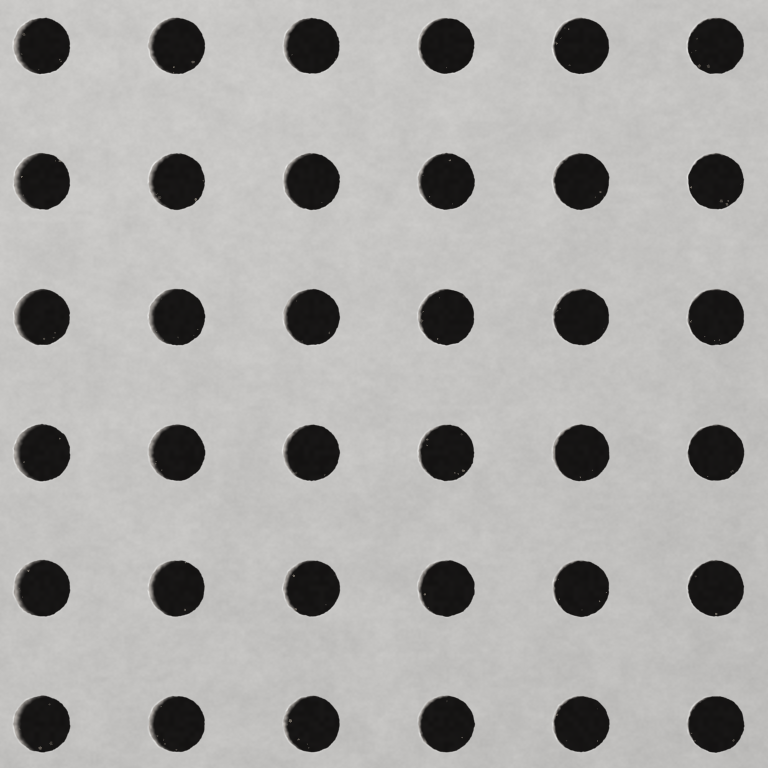
Write a three.js fragment shader that draws this texture.

```glsl
varying vec2 vUv;

float hash(vec2 p) {
  vec3 q = fract(vec3(p.xyx) * vec3(0.1031, 0.1030, 0.0973));
  q += dot(q, q.yzx + 33.33);
  return fract((q.x + q.y) * q.z);
}

float noise(vec2 p) {
  vec2 i = floor(p);
  vec2 f = fract(p);
  f = f * f * (3.0 - 2.0 * f);
  return mix(mix(hash(i), hash(i + vec2(1.0, 0.0)), f.x),
             mix(hash(i + vec2(0.0, 1.0)), hash(i + 1.0), f.x), f.y);
}

float fbm(vec2 p) {
  float sum = 0.0;
  float amplitude = 0.5;
  for (int i = 0; i < 4; i++) {
    sum += amplitude * noise(p);
    p = mat2(1.6, 1.2, -1.2, 1.6) * p + 7.3;
    amplitude *= 0.5;
  }
  return sum;
}

// Painted board: soft light falloff, mottling and fine fibres
vec3 boardColor(vec2 uv) {
  float light = 0.752 + 0.03 * uv.y - 0.02 * uv.x * uv.x;
  light += 0.045 * (fbm(uv * 24.0) - 0.47);
  light += 0.04 * (fbm(uv * vec2(95.0, 130.0) + 40.0) - 0.47);
  light += 0.014 * (noise(uv * 300.0) - 0.5);
  return light * vec3(1.01, 1.005, 0.995);
}

// Small pale chips caught just inside the rim
float chips(vec2 p, vec2 cell, float radius) {
  float cover = 0.0;
  for (int i = 0; i < 7; i++) {
    vec2 seed = cell * 13.7 + float(i) * vec2(5.1, 9.3);
    float angle = 2.2 + 3.6 * hash(seed);
    if (i > 4) angle = 6.2832 * hash(seed + 3.0);
    float reach = radius * mix(0.72, 0.98, hash(seed + 11.0));
    float size = mix(0.0006, 0.0021, pow(hash(seed + 23.0), 3.0));
    vec2 offset = p - reach * vec2(cos(angle), sin(angle));
    float blob = length(offset) + 0.0012 * (noise(p * 900.0 + seed) - 0.5);
    float visible = step(0.45, hash(seed + 31.0)) * mix(0.3, 0.9, hash(seed + 47.0));
    cover = max(cover, visible * (1.0 - smoothstep(size - 0.0007, size + 0.0008, blob)));
  }
  return cover;
}

void main() {
  vec2 pitch = vec2(0.1755, 0.1766);
  vec2 origin = vec2(0.0547, 0.0573);
  vec2 cell = floor((vUv - origin) / pitch + 0.5);
  vec2 p = vUv - origin - cell * pitch;
  float variation = hash(cell + 17.0);

  // Slightly ragged drilled outline
  float radius = 0.0365 + 0.0005 * (variation - 0.5);
  vec2 direction = p / max(length(p), 0.0001);
  float ragged = noise(direction * 5.0 + cell * 19.0) - 0.5;
  ragged += 0.6 * (noise(direction * 14.0 + cell * 31.0) - 0.5);
  float edge = length(p) - radius + 0.0011 * ragged;

  // The visible left wall narrows toward the right columns
  float wallWidth = mix(0.0088, 0.0012, clamp(cell.x / 5.0, 0.0, 1.0));
  wallWidth += 0.0012 * (variation - 0.5);
  float wallDepth = length(p - vec2(wallWidth, -0.0012)) - radius;
  wallDepth += 0.0016 * (noise(p * 260.0 + cell * 11.0) - 0.5);

  vec3 holeColor = vec3(0.075, 0.07, 0.068) + 0.02 * noise(p * 150.0 + cell * 5.0);
  vec3 wallColor = vec3(0.68, 0.66, 0.64) * (0.85 + 0.25 * noise(p * 220.0 + cell));
  float wall = smoothstep(-0.0008, max(wallWidth, 0.003) * 0.95, wallDepth);
  vec3 inside = mix(holeColor, wallColor, wall);
  inside = mix(inside, vec3(0.49, 0.46, 0.42), chips(p, cell, radius) * (1.0 - wall));

  // Bright burr on the lit left side, fainter along the bottom
  vec3 color = boardColor(vUv);
  float burr = 1.0 - smoothstep(0.0, 0.0022, abs(edge - 0.0008));
  float facing = smoothstep(0.2, 0.95, dot(direction, vec2(-0.97, 0.24)));
  facing += 0.45 * smoothstep(0.4, 1.0, -direction.y);
  float broken = noise(direction * 8.0 + cell * 23.0);
  color += 0.13 * burr * facing * broken;

  color = mix(inside, color, smoothstep(-0.0011, 0.0011, edge));
  gl_FragColor = vec4(color, 1.0);
}
```
